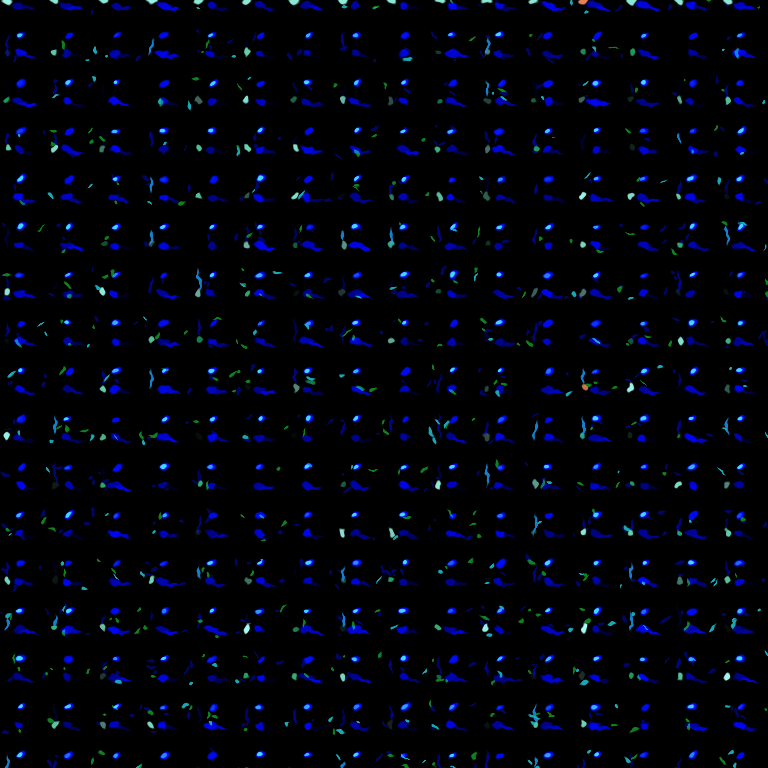
Write a three.js fragment shader that draws this pattern.

```glsl
// Sixteen by sixteen grid of glowing blue spots and blots, with green and cyan scraps on black.
varying vec2 vUv;

vec3 hash3(vec2 c) {
  vec3 k = vec3(dot(c, vec2(127.1, 311.7)), dot(c, vec2(269.5, 183.3)), dot(c, vec2(419.2, 371.9)));
  return fract(sin(k) * 43758.55);
}

// Soft tilted ellipse: 1 inside, 0 outside
float blot(vec2 d, vec2 radius, float angle) {
  float c = cos(angle), s = sin(angle);
  d = vec2(c * d.x + s * d.y, c * d.y - s * d.x);
  return 1.0 - smoothstep(0.6, 1.12, length(d / radius));
}

// Layered sines that make the outlines ragged
vec2 ragged(vec2 p) {
  vec2 a = sin(p.yx * vec2(15.3, 11.7) + 2.0 * sin(p * 5.3));
  vec2 b = sin(p.yx * vec2(37.1, 31.9) + 2.0 * sin(p * 17.7));
  return p + 0.022 * a + 0.01 * b;
}

// Upper spot: blue rim around a cyan core
vec3 spot(vec2 f, vec3 h) {
  vec2 d = f - vec2(0.43, 0.77) - (h.xy - 0.5) * vec2(0.05, 0.03);
  vec2 radius = vec2(0.115, 0.072) * (0.8 + 0.35 * h.z);
  float tilt = 0.2 + 0.6 * h.x;
  float rim = blot(d, radius, tilt);
  float core = blot(d + vec2(0.02, 0.0), radius * 0.62, tilt) * smoothstep(0.1, 0.6, h.y);
  return mix(vec3(0.0, 0.04, 0.95) * rim, vec3(0.25, 0.85, 1.0), core);
}

// Lower blot with a flat tail trailing to the right
vec3 lowerBlot(vec2 f, vec3 h) {
  vec2 d = f - vec2(0.38 + 0.05 * h.y, 0.385);
  float body = blot(d, vec2(0.1 + 0.08 * h.x * h.x, 0.085), -0.15) * (0.55 + 0.5 * h.z);
  float tail = blot(d - vec2(0.15, -0.055), vec2(0.2, 0.042), -0.12) * h.x;
  return vec3(0.0, 0.02, 0.92) * max(body, tail);
}

// Bright fleck left of the blot, from green through cyan to near white
vec3 fleck(vec2 f, vec3 h, float topRow) {
  float strength = max(smoothstep(0.4, 0.85, h.x), topRow);
  vec2 d = f - vec2(0.13 + 0.04 * h.y, 0.41 + 0.08 * topRow);
  float shape = blot(d, vec2(0.065 + 0.05 * topRow, 0.06 + 0.04 * h.z), 0.3 * (h.y - 0.5));
  vec3 tint = mix(vec3(0.1, 0.6, 0.35), vec3(0.65, 0.98, 0.95), max(h.z, topRow * 0.8));
  tint = mix(tint, vec3(0.9, 0.5, 0.35), step(0.93, h.y));
  return tint * shape * strength;
}

// Dim upright streak joining the two levels
vec3 streak(vec2 f, vec3 h) {
  vec2 d = f - vec2(0.15, 0.52 + 0.15 * h.y);
  float shape = blot(d, vec2(0.035, 0.12 + 0.14 * h.z), 0.3 * (h.y - 0.5));
  vec3 tint = mix(vec3(0.0, 0.02, 0.5), vec3(0.08, 0.5, 0.8), step(0.9, h.x));
  return tint * shape * smoothstep(0.45, 0.8, h.x);
}

// Stray scraps gathered left of each spot
vec3 scraps(vec2 p, float density) {
  vec3 light = vec3(0.0);
  for (int i = 0; i < 7; i++) {
    vec2 q = p + vec2(0.38, 0.0);
    vec2 cell = floor(q);
    vec3 place = hash3(cell + float(i) * 23.7);
    vec3 look = hash3(cell + float(i) * 41.3 + 7.9);
    vec2 d = q - cell - vec2(0.15 + 0.75 * place.x, 0.25 + 0.62 * place.y);
    vec2 radius = vec2(0.035 + 0.08 * look.x, 0.02 + 0.025 * look.y);
    float shape = blot(d, radius, place.x * 6.3) * step(place.z, density);
    vec3 tint = vec3(0.0, 0.02, 0.4);
    tint = mix(tint, vec3(0.06, 0.5, 0.12), step(0.52, look.z));
    tint = mix(tint, vec3(0.1, 0.65, 0.7), step(0.82, look.z));
    light = max(light, tint * shape);
  }
  return light;
}

void main() {
  vec2 p = vUv * 16.0 + vec2(0.0, 0.5);
  vec2 cell = floor(p);
  vec2 rough = ragged(p);
  vec2 f = rough - cell;
  float topRow = step(15.5, cell.y);

  vec3 color = scraps(rough, mix(0.55, 0.35, vUv.y));
  color = max(color, streak(f, hash3(cell + 3.1)));
  color = max(color, lowerBlot(f, hash3(cell + 11.3)));
  color = max(color, spot(mix(f, p - cell, 0.5), hash3(cell + 19.7)));
  color = max(color, fleck(f, hash3(cell + 29.9), topRow));
  gl_FragColor = vec4(color, 1.0);
}
```
